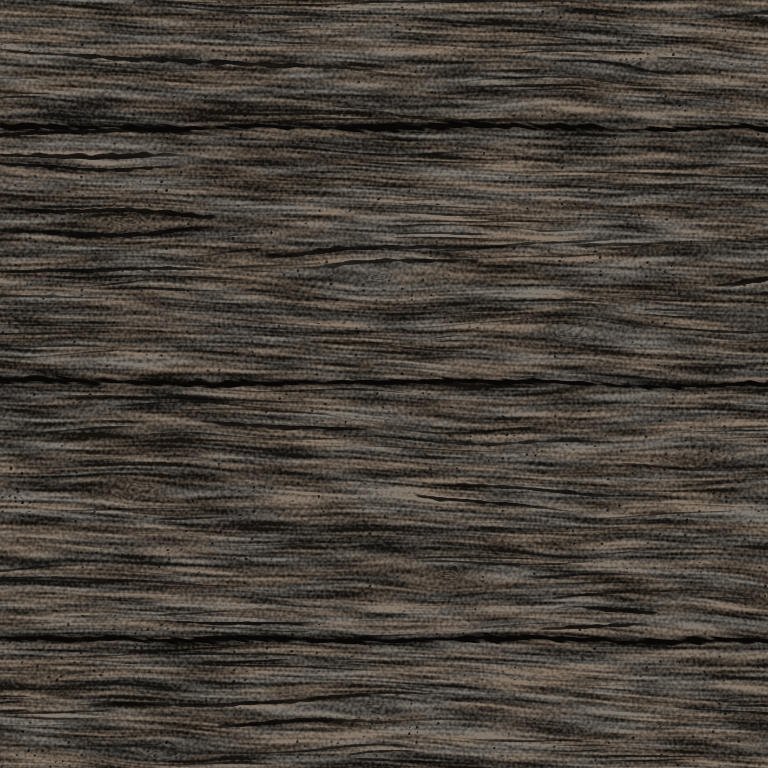
This texture is drawn by a Shadertoy shader. Its source:

```glsl
const float PLANKS = 3.0;
const int KNOTS_PER_PLANK = 3;
const vec3 GAP_BLACK = vec3(0.03, 0.027, 0.022);
const vec3 DARK_WOOD = vec3(0.08, 0.07, 0.058);
const vec3 PALE_WOOD = vec3(0.45, 0.415, 0.38);
const vec3 BROWN_TINT = vec3(1.04, 0.995, 0.94);
const vec3 GREY_TINT = vec3(0.97, 1.0, 1.015);

// Two hashed values in 0..1 for a lattice cell
vec2 hash2(vec2 cell) {
    uvec2 q = uvec2(ivec2(cell)) * uvec2(1597u, 3571u);
    uint n = (q.x ^ (q.y << 7)) * 747797u + 28913u;
    n = (n ^ (n >> 15)) * 277803u;
    n = (n ^ (n >> 13)) * 668265u;
    n ^= n >> 16;
    return vec2(n & 65535u, n >> 16) / 65535.0;
}

float cornerSlope(vec2 cell, vec2 offset) {
    float angle = 6.2832 * hash2(cell).x;
    return dot(vec2(cos(angle), sin(angle)), offset) * 1.4;
}

float gradientNoise(vec2 p) {
    vec2 i = floor(p), f = p - i;
    vec2 u = f * f * f * (f * (f * 6.0 - 15.0) + 10.0);
    vec2 e = vec2(1.0, 0.0);
    float low = mix(cornerSlope(i, f), cornerSlope(i + e, f - e), u.x);
    float high = mix(cornerSlope(i + e.yx, f - e.yx), cornerSlope(i + 1.0, f - 1.0), u.x);
    return mix(low, high, u.y);
}

// Long streaks, strongest in the fine octaves; shear hides the lattice
float fibres(vec2 p) {
    float sum = 0.0, amplitude = 0.3;
    vec2 freq = vec2(2.6, 38.0);
    for (int i = 0; i < 4; i++) {
        vec2 q = p * freq + float(i) * 17.3;
        sum += amplitude * gradientNoise(q + vec2(0.37 * q.y, 0.23 * q.x));
        amplitude *= 1.2;
        freq *= vec2(1.9, 1.85);
    }
    return sum;
}

// Thin tapering splits along the contour of a stretched noise
float cracks(vec2 p, vec2 freq, float width, float pixel) {
    vec2 q = p * freq;
    float value = gradientNoise(q);
    float slope = abs(gradientNoise(q + vec2(0.0, 0.05)) - value) / 0.05;
    float dist = abs(value - 0.12) / (max(slope, 0.1) * freq.y);
    float presence = smoothstep(0.02, 0.45, gradientNoise(q * vec2(0.8, 0.35) + 41.7));
    presence *= smoothstep(0.4, 0.9, slope);
    float halfWidth = width * presence * (1.0 + gradientNoise(p * vec2(60.0, 150.0)));
    return sqrt(presence) * (1.0 - smoothstep(halfWidth - 0.5 * pixel, halfWidth + pixel, dist));
}

// Scattered worm holes, one candidate per cell
float pores(vec2 p, vec2 grid, float density, float pixel) {
    vec2 cell = floor(p * grid);
    vec2 rnd = hash2(cell + 301.0);
    vec2 centre = (cell + 0.25 + 0.5 * hash2(cell + 733.0)) / grid;
    float radius = mix(0.0004, 0.0018, rnd.y * rnd.y);
    vec2 d = p - centre + 0.001 * gradientNoise(p * 420.0);
    float dist = length(d * vec2(mix(0.4, 1.1, rnd.y), 1.0));
    return step(rnd.x, density) * (1.0 - smoothstep(radius - pixel, radius + pixel, dist));
}

// Grain displacement in x, ring tone in y, core coverage in z
vec3 knots(vec2 p, float plank) {
    vec3 result = vec3(0.0);
    for (int i = 0; i < KNOTS_PER_PLANK; i++) {
        vec2 rnd = hash2(vec2(float(i) * 7.0 + 11.0, plank * 5.0 + 3.0));
        float slot = (float(i) + 0.2 + 0.6 * rnd.x) / float(KNOTS_PER_PLANK);
        vec2 d = p - vec2(slot, (plank + mix(-0.3, 0.3, rnd.y)) / PLANKS);
        float size = mix(0.009, 0.016, fract(rnd.x * 9.0));
        float r = length(d / vec2(size * 2.8, size));
        r += 0.6 * gradientNoise(p * vec2(45.0, 100.0));
        float core = 1.0 - smoothstep(0.3, 1.5, r);
        result.x -= 0.6 * d.y * exp(-dot(d, d / vec2(0.006, 0.0006)));
        result.y += core * sin(r * 15.0);
        result.z = max(result.z, core);
    }
    return result;
}

void mainImage(out vec4 fragColor, in vec2 fragCoord) {
    vec2 uv = fragCoord / iResolution.xy;
    float pixel = 1.0 / iResolution.y;

    // Plank layout with wavering joints
    float waver = 0.005 * gradientNoise(vec2(uv.x * 5.0, 8.5))
                + 0.002 * gradientNoise(vec2(uv.x * 24.0, 3.5));
    float row = (uv.y + waver) * PLANKS + 0.5;
    float plank = floor(row);
    float gapDist = abs(row - floor(row + 0.5)) / PLANKS;

    // Grain bent by slow drift and by knots
    vec3 knot = knots(uv, plank);
    vec2 grain = uv + vec2(plank * 7.37 + 3.0, plank * 2.13 + 1.0);
    grain.y += 0.013 * gradientNoise(grain * vec2(2.5, 7.0)) + knot.x;
    grain.y += 0.0025 * gradientNoise(grain * vec2(9.0, 35.0));

    // Wood tone: broad bands, fibres, rough speckle and knot rings
    float tone = 0.58 + 0.17 * gradientNoise(grain * vec2(2.2, 13.0) + 5.3);
    tone += fibres(grain) * (1.0 - 0.5 * knot.z) + 0.15 * knot.y;
    tone += 0.34 * gradientNoise(mat2(0.8, 0.6, -0.6, 0.8) * uv * 230.0);
    float tint = smoothstep(-0.4, 0.4, gradientNoise(grain * vec2(6.0, 60.0) + 23.1));
    vec3 color = mix(DARK_WOOD, PALE_WOOD, clamp(tone, 0.0, 1.15));
    color *= mix(BROWN_TINT, GREY_TINT, tint);

    // Splits and holes
    float split = max(cracks(grain, vec2(1.8, 24.0), 0.0024, pixel),
                      0.8 * cracks(grain + 9.7, vec2(4.0, 65.0), 0.0012, pixel));
    float density = 0.09 + 0.16 * gradientNoise(uv * vec2(5.0, 16.0));
    float hole = pores(uv, vec2(117.0, 163.0), density, pixel);
    color = mix(color, GAP_BLACK, max(0.85 * split, 0.85 * hole));

    // Ragged black joint with a soft shadow
    float ragged = 0.0028 + 0.004 * gradientNoise(vec2(uv.x * 9.0, plank + 0.4))
                 + 0.004 * gradientNoise(uv * vec2(50.0, 210.0) + uv.yx * 31.0);
    color *= 1.0 - 0.5 * exp(-gapDist / 0.005);
    float gap = 1.0 - smoothstep(ragged - pixel, ragged + 1.5 * pixel, gapDist);
    fragColor = vec4(mix(color, GAP_BLACK, gap), 1.0);
}
```
